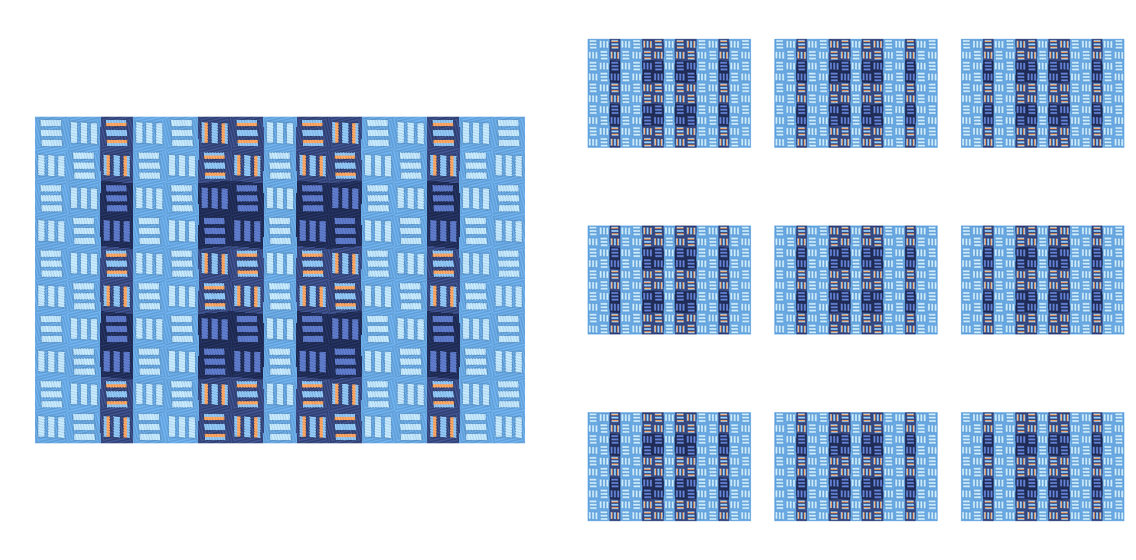
Left, the tile; right, the same tile 3 across and 3 down.
Write a WebGL 2 fragment shader that draws this pattern.

```glsl
#version 300 es
precision highp float;
uniform vec2 u_resolution;
out vec4 fragColor;

const vec2 GRID = vec2(15.0, 10.0);
const float CELL = 7.0 / 120.0;
const float TAU = 6.2831853;

float hash(vec2 p) {
  vec3 q = fract(vec3(p.xyx) * 0.1031);
  q += dot(q, q.yzx + 33.33);
  return fract((q.x + q.y) * q.z);
}

// Antialiased coverage of a signed distance, in cell units
float cover(float d, float px) {
  return 1.0 - smoothstep(-0.6 * px, 0.6 * px, d);
}

float box(vec2 p, vec2 halfSize) {
  vec2 d = abs(p) - halfSize;
  return max(d.x, d.y);
}

// Rounded thread relief with a random shade per strand, from -1 to 1
float threads(float t, float seed) {
  float strand = hash(vec2(floor(t) + 40.0, seed));
  return 0.75 * cos(TAU * (fract(t) - 0.5)) + 0.5 * (strand - 0.5);
}

// Cell number, with seams that tilt a little from cell to cell
vec2 cellId(vec2 g) {
  vec2 nearestSeam = floor(g + 0.5);
  vec2 side = 1.0 - 2.0 * mod(floor(g.yx) + nearestSeam, 2.0);
  vec2 tilt = vec2(0.03, 0.09) * side * (fract(g.yx) - 0.5);
  return clamp(floor(g + tilt), vec2(0.0), GRID - 1.0);
}

vec3 weave(vec2 g, float px) {
  vec2 id = cellId(g);
  vec2 p = g - id - 0.5;
  float seed = id.x + 17.0 * id.y;

  // Mirrored column stripes and paired row bands
  float fromMiddle = abs(id.x - 7.0);
  bool darkColumn = fromMiddle == 1.0 || fromMiddle == 2.0 || fromMiddle == 5.0;
  bool accentRow = mod(floor(id.y / 2.0), 2.0) == 0.0;
  bool accent = darkColumn && accentRow;

  vec3 ground = vec3(0.41, 0.66, 0.89);
  vec3 bar = vec3(0.75, 0.89, 0.98);
  if (accent) {
    ground = vec3(0.22, 0.29, 0.51);
    bar = vec3(0.55, 0.76, 0.94);
  } else if (darkColumn) {
    ground = vec3(0.13, 0.18, 0.35);
    bar = vec3(0.36, 0.47, 0.78);
  }

  // Ground stitches run around the cell in a slanted pinwheel
  float detail = 1.0 - smoothstep(0.04, 0.09, px);
  bool flank = abs(p.x) > abs(p.y);
  float across = flank ? p.x + 0.24 * p.y : p.y - 0.24 * p.x;
  float groundRelief = threads(across * 11.0, seed) * detail;
  vec3 color = ground * (1.0 + (darkColumn ? 0.2 : 0.085) * groundRelief);

  // Three raised bars, turned by a quarter in every other cell
  bool horizontal = mod(id.x + id.y, 2.0) == 1.0;
  vec2 b = horizontal ? p : p.yx;
  float barRelief = threads((b.x + 0.25 * b.y) * 12.0, seed + 7.0) * detail;
  float slot = clamp(floor(b.y / 0.305 + 0.5), -1.0, 1.0);
  vec2 local = vec2(b.x + 0.06 * b.y, b.y - 0.305 * slot);
  float d = box(local, vec2(0.312, 0.094)) - 0.008 * barRelief;

  // Soft shade beside each bar
  color *= 1.0 - 0.1 * (1.0 - smoothstep(0.0, 0.07, max(d, 0.0)));

  // Accent yarn fills the inner half of both outer bars
  if (accent && slot != 0.0) {
    float inner = cover(local.y * slot - 0.005, px);
    bar = mix(bar, vec3(0.98, 0.64, 0.38), inner);
  }
  bar *= 1.0 + 0.065 * barRelief;
  return mix(color, bar, cover(d, px));
}

void main() {
  vec2 uv = gl_FragCoord.xy / u_resolution;
  vec2 g = (uv - 0.5) / CELL + 0.5 * GRID;
  float px = 1.0 / (CELL * min(u_resolution.x, u_resolution.y));

  // Woven panel centred on a plain white field
  float panel = cover(box(g - 0.5 * GRID, 0.5 * GRID), px);
  vec3 color = mix(vec3(1.0), weave(g, px), panel);
  fragColor = vec4(clamp(color, 0.0, 1.0), 1.0);
}
```
